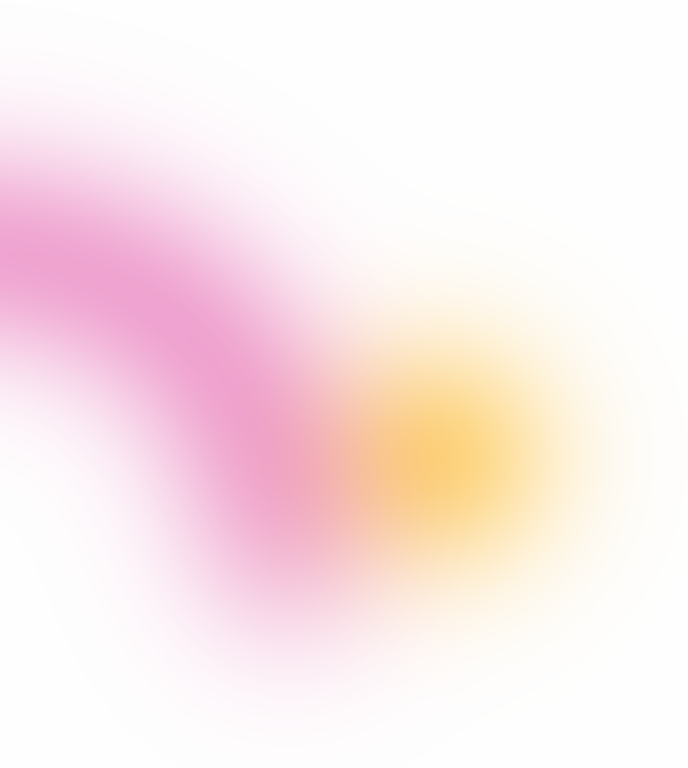
Give the GLSL for this background, as a Shadertoy shader.

```glsl
const vec3 PAPER = vec3(0.998, 0.996, 0.997);
const vec3 PINK = vec3(0.938, 0.645, 0.818);
const vec3 AMBER = vec3(0.995, 0.840, 0.490);

// Control points of the pink stroke, in canvas heights
const vec2 STROKE_START = vec2(-0.260, 0.675);
const vec2 STROKE_BEND_A = vec2(0.221, 0.720);
const vec2 STROKE_BEND_B = vec2(0.358, 0.570);
const vec2 STROKE_END = vec2(0.378, 0.219);
const float STROKE_BLUR = 0.100;
const int STROKE_STEPS = 40;

const vec2 GLOW_CENTER = vec2(0.573, 0.404);
const float GLOW_BLUR = 0.108;

float gaussian(vec2 offset, float sigma) {
    return exp(-0.5 * dot(offset, offset) / (sigma * sigma));
}

vec2 strokePoint(float t) {
    float s = 1.0 - t;
    return s * s * s * STROKE_START
         + 3.0 * s * s * t * STROKE_BEND_A
         + 3.0 * s * t * t * STROKE_BEND_B
         + t * t * t * STROKE_END;
}

// Gaussian blur integrated along the curve; near 1 on its centre line
float blurredStroke(vec2 p) {
    float sum = 0.0;
    vec2 previous = STROKE_START;
    for (int i = 1; i <= STROKE_STEPS; i++) {
        vec2 current = strokePoint(float(i) / float(STROKE_STEPS));
        vec2 middle = 0.5 * (previous + current);
        sum += gaussian(p - middle, STROKE_BLUR) * distance(previous, current);
        previous = current;
    }
    return sum / (STROKE_BLUR * sqrt(6.28319));
}

void mainImage(out vec4 fragColor, in vec2 fragCoord) {
    vec2 p = fragCoord / iResolution.y;

    // Pink stroke on paper
    vec3 color = mix(PAPER, PINK, min(blurredStroke(p), 1.05));

    // Amber glow, multiplied so the overlap turns coral
    color *= mix(vec3(1.0), AMBER, gaussian(p - GLOW_CENTER, GLOW_BLUR));

    fragColor = vec4(color, 1.0);
}
```
